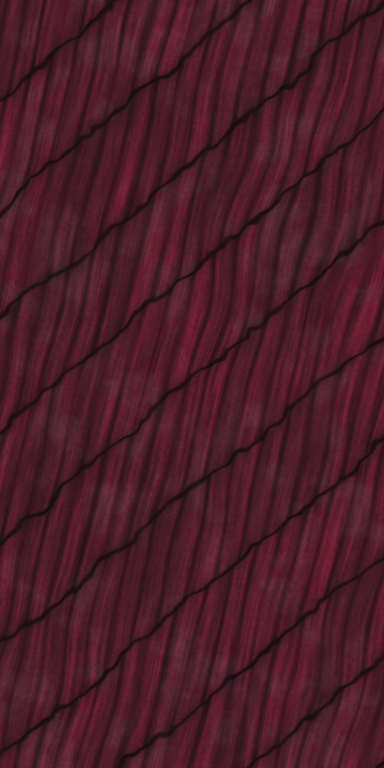
Write a WebGL 2 fragment shader that draws this texture.

```glsl
#version 300 es
precision highp float;
uniform vec2 u_resolution;
out vec4 outColor;

const float STRANDS = 18.0;     // strands across the width
const float LEAN = 0.23;        // sideways drift of a strand per unit of height
const float ROWS = 3.5;         // seams per unit of height (width = 1)
const float SEAM_RISE = 2.895;  // seams crossed along one width
const vec3 SHADOW = vec3(0.11, 0.065, 0.08);
const vec3 WINE = vec3(0.325, 0.125, 0.175);
const vec3 CRIMSON = vec3(0.47, 0.115, 0.205);
const vec3 DUST = vec3(0.41, 0.22, 0.265);

float hash(vec2 p) {
    return fract(sin(dot(p, vec2(127.1, 311.7))) * 43758.5453);
}

float noise(vec2 p) {
    vec2 i = floor(p), f = fract(p);
    f = f * f * (3.0 - 2.0 * f);
    return mix(mix(hash(i), hash(i + vec2(1, 0)), f.x),
               mix(hash(i + vec2(0, 1)), hash(i + vec2(1, 1)), f.x), f.y);
}

float fbm(vec2 p) {
    float sum = 0.0, amp = 0.5;
    for (int i = 0; i < 4; i++) {
        sum += amp * noise(p);
        p = p * 2.03 + 17.0;
        amp *= 0.5;
    }
    return sum / 0.9375;
}

// Row coordinate whose whole numbers lie on the wavering seams
float seamRow(vec2 p) {
    float wobble = (noise(p * 9.0) - 0.5) * 0.13 + (noise(p * 34.0 + 5.0) - 0.5) * 0.07;
    return p.y * ROWS - p.x * SEAM_RISE - 0.089 + wobble;
}

// Distance to the nearest seam in canvas widths
float seamDistance(float row) {
    return abs(row - floor(row + 0.5)) / length(vec2(ROWS, SEAM_RISE));
}

// Strand coordinate, shifted a little from row to row
float strandCoord(vec2 p, float row) {
    float bend = (noise(vec2(p.x * 7.0, p.y * 5.0) + 31.0) - 0.5) * 0.5;
    return (p.x - LEAN * p.y) * STRANDS + bend + hash(vec2(row, 4.0)) * 0.45;
}

// Dark gap between strands, of uneven width and strength
float gap(float strand, float along, float row, float pixel) {
    float id = floor(strand + 0.5);
    float strength = mix(0.3, 1.0, noise(vec2(id * 7.3 + row * 3.1, along * 5.0)));
    float width = mix(0.12, 0.26, hash(vec2(id, row + 9.0))) + pixel * STRANDS * 0.5;
    return strength * (1.0 - smoothstep(0.0, width, abs(strand - id)));
}

// Fine streaks drawn out along the strand
float fibres(float strand, float along) {
    float coarse = noise(vec2(strand * 5.0, along * 5.0));
    float fine = noise(vec2(strand * 12.0 + 40.0, along * 14.0));
    return coarse * 0.6 + fine * 0.4;
}

void main() {
    vec2 p = gl_FragCoord.xy / u_resolution.x;
    float pixel = 1.0 / u_resolution.x;
    float row = seamRow(p);
    float rowId = floor(row);
    float strand = strandCoord(p, rowId);
    float along = p.y + LEAN * p.x;
    float seam = seamDistance(row);

    // Strand colour: dye, fibre and worn dusty patches
    float fibre = fibres(strand, along);
    float dye = hash(vec2(floor(strand), rowId)) * 0.45 + fbm(p * 4.0 + 11.0) * 0.55;
    float wear = fbm(vec2(strand * 0.9, along * 13.0) + 70.0);
    vec3 color = mix(WINE, CRIMSON, smoothstep(0.3, 0.85, dye * 0.5 + fibre * 0.5) * 0.8);
    color = mix(color, DUST, smoothstep(0.42, 0.8, wear) * 0.55);
    color *= mix(0.78, 1.2, fibre);
    color *= 0.95 + 0.12 * (noise(p * 150.0) - 0.5);

    // Rounded sides and gaps, deeper beside a seam
    float side = abs(fract(strand) - 0.5) * 2.0;
    color *= 1.0 - 0.16 * side * side;
    float nearSeam = exp(-seam * 45.0);
    float crease = gap(strand, along, rowId, pixel) * (0.65 + 0.25 * nearSeam);
    color = mix(color, SHADOW, crease);

    // Seam: soft shade around a thin uneven core
    float core = mix(0.003, 0.0075, noise(p * 26.0 + 3.0));
    float line = 1.0 - smoothstep(core * 0.3, core + pixel, seam);
    color = mix(color, SHADOW, 0.5 * exp(-seam * 75.0));
    color = mix(color, SHADOW * 0.8, line * mix(0.55, 0.95, noise(p * 18.0 + 50.0)));

    outColor = vec4(color, 1.0);
}
```
